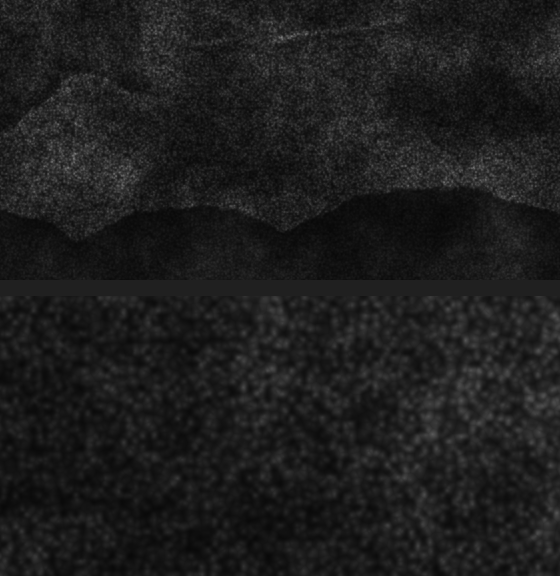
Top: the whole. Bottom: its middle third, enlarged.
A Shadertoy shader for this texture:

```glsl
// Dark slate face: a shadowed ledge along the foot, a ridge on the left and
// a pale crack near the top. Tone is summed in log space from broad shading,
// cloudy mottling, embossed flakes and fine cellular grain.

const float BASE_TONE = 0.121;
const float CLOUD_GAIN = 1.6;
const float FLAKE_GAIN = 0.75;
const float GRAIN_GAIN = 0.85;
const float GRAIN_SCALE = 85.0;
const float SPECK_SCALE = 140.0;
const float FLAKE_SCALE = 15.0;
const float EDGE_ROUGHNESS = 0.07;
const vec2 LIGHT_STEP = vec2(-0.004, 0.010);

// Broad stains: centre, radius, log gain (pale above zero, dark below)
const int STAIN_COUNT = 9;
const vec4 STAINS[STAIN_COUNT] = vec4[](
    vec4(1.27, 0.58, 0.13, 0.38), vec4(0.45, 0.36, 0.06, 0.50),
    vec4(1.20, 0.40, 0.12, 0.25), vec4(0.20, 0.07, 0.06, 0.40),
    vec4(0.95, 0.80, 0.20, 0.20), vec4(0.22, 0.45, 0.24, 0.22),
    vec4(1.55, 0.62, 0.23, -0.28), vec4(0.30, 0.92, 0.18, -0.20),
    vec4(1.00, 0.63, 0.13, -0.18));

vec2 hash2(vec2 cell) {
    vec3 q = fract(vec3(cell.xyx) * vec3(0.1031, 0.1030, 0.0973));
    q += dot(q, q.yzx + 33.33);
    return fract((q.xx + q.yz) * q.zy);
}

float valueNoise(vec2 p) {
    vec2 cell = floor(p), f = fract(p);
    f = f * f * (3.0 - 2.0 * f);
    float low = mix(hash2(cell).x, hash2(cell + vec2(1, 0)).x, f.x);
    float high = mix(hash2(cell + vec2(0, 1)).x, hash2(cell + 1.0).x, f.x);
    return mix(low, high, f.y);
}

// Layered noise centred on zero
float cloud(vec2 p) {
    float sum = 0.0, weight = 0.5;
    for (int i = 0; i < 5; i++) {
        sum += weight * (valueNoise(p) - 0.5);
        p = mat2(1.6, 1.2, -1.2, 1.6) * p + 7.3;
        weight *= 0.55;
    }
    return sum;
}

// Distance to the nearest scattered point
float cellular(vec2 p) {
    vec2 cell = floor(p), f = fract(p);
    float nearest = 4.0;
    for (int y = -1; y <= 1; y++)
    for (int x = -1; x <= 1; x++) {
        vec2 offset = vec2(x, y);
        vec2 d = offset + hash2(cell + offset) - f;
        nearest = min(nearest, dot(d, d));
    }
    return sqrt(nearest);
}

// Height of the lower ledge: three overlapping arches
float ledgeHeight(float x) {
    float left = 0.24 - 1.4 * x * x;
    float middle = 0.265 - 0.8 * (x - 0.68) * (x - 0.68);
    float right = 0.318 - 0.45 * (x - 1.58) * (x - 1.58);
    return max(left, max(middle, right));
}

float ridgeHeight(float x) {
    return 0.52 + 0.22 * smoothstep(0.0, 0.32, x) - 0.42 * max(x - 0.34, 0.0);
}

void mainImage(out vec4 fragColor, in vec2 fragCoord) {
    vec2 p = fragCoord / iResolution.y;
    vec2 warp = vec2(cloud(p * 6.0), cloud(p * 6.0 + 19.0));
    vec2 q = p + EDGE_ROUGHNESS * warp;
    float tone = CLOUD_GAIN * cloud(p * 5.0 + 3.0);

    // Stains with ragged borders
    for (int i = 0; i < STAIN_COUNT; i++) {
        vec2 d = (p + 0.16 * warp - STAINS[i].xy) / STAINS[i].z;
        tone += STAINS[i].w * exp(-dot(d, d));
    }

    // Lower ledge: faint rim, deep shadow under the lip
    float depth = ledgeHeight(q.x) - q.y;
    float ledge = smoothstep(-0.008, 0.012, depth);
    tone += 0.15 * (1.0 - ledge) * exp(-abs(depth) * 25.0);
    tone -= ledge * (0.38 + 0.35 * exp(-max(depth, 0.0) * 12.0));

    // Left ridge: shadow above its crest
    float rise = q.y - ridgeHeight(q.x);
    float above = smoothstep(-0.006, 0.010, rise);
    float ridgeSpan = smoothstep(0.70, 0.40, q.x);
    tone -= 0.55 * ridgeSpan * above * exp(-max(rise, 0.0) * 9.0);
    tone += 0.22 * ridgeSpan * (1.0 - above) * exp(-abs(rise) * 18.0);

    // Top crack: broken pale lip with shade beneath
    float crack = q.y - 0.855 - 0.16 * (q.x - 0.74) * (q.x - 0.74);
    float crackSpan = smoothstep(0.68, 0.78, q.x) * smoothstep(1.46, 1.36, q.x);
    float broken = smoothstep(0.25, 0.65, valueNoise(p * 13.0));
    tone += 0.65 * crackSpan * broken * exp(-pow(crack / 0.011, 2.0));
    tone -= 0.28 * crackSpan * exp(-pow((crack + 0.025) / 0.015, 2.0));

    // Smooth plates at the top and on the right
    float topPlate = 1.0 - length((q - vec2(0.92, 0.99)) / vec2(0.19, 0.10));
    float sidePlate = 1.0 - length((q - vec2(2.0, 0.79)) / vec2(0.19, 0.18));
    float plates = smoothstep(-0.04, 0.06, max(topPlate, sidePlate));
    tone += 0.22 * plates;

    // Embossed flakes, strongest on the open rough face
    vec2 flakeSpot = (p + 0.10 * warp) * FLAKE_SCALE;
    float flakes = cellular(flakeSpot + LIGHT_STEP * FLAKE_SCALE) - cellular(flakeSpot);
    float rough = (1.0 - 0.5 * ledge) * (1.0 - 0.6 * plates);
    tone += FLAKE_GAIN * rough * flakes * smoothstep(0.2, 0.8, valueNoise(p * 4.0 + 5.0));

    // Fine grain
    float grain = 0.45 - cellular(p * GRAIN_SCALE);
    grain += valueNoise(p * SPECK_SCALE) - 0.5;
    grain += 0.5 * (valueNoise(p * 45.0) - 0.5);
    tone += GRAIN_GAIN * grain * (1.0 - 0.35 * ledge);

    fragColor = vec4(vec3(BASE_TONE * exp(tone)), 1.0);
}
```
